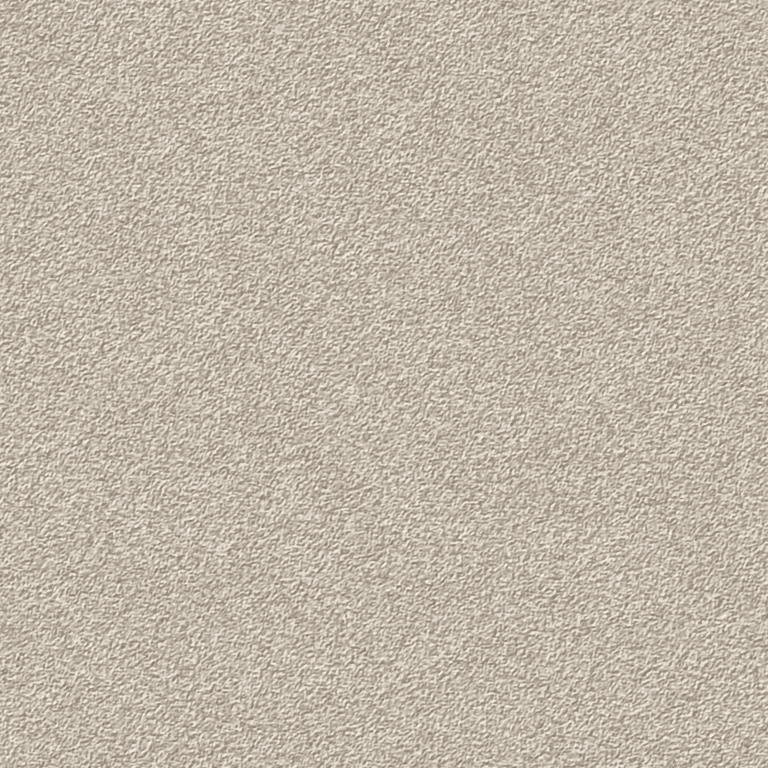
A WebGL 1 fragment shader for this texture:

```glsl
precision highp float;
uniform vec2 u_resolution;

#define CELLS 385.0        // grain cells across the canvas
#define GRAIN_LENGTH 2.0   // half length of a grain, in cells
#define GRAIN_WIDTH 1.35   // half width of a grain, in cells
#define GRAIN_ANGLE 0.6    // main direction, in radians
#define ANGLE_SPREAD 0.75  // largest turn away from it
#define BODY_TONE 0.12     // how much bumps are lighter than dents
#define RELIEF 1.36        // contrast of the shading
#define TONE_LIMIT 0.75    // soft limit of the shading
#define BASE_TONE 0.585    // mean position on the colour ramp
#define MOTTLE 0.02        // strength of the broad unevenness
#define SHADOW vec3(0.56, 0.51, 0.45)
#define LIGHT vec3(0.89, 0.86, 0.81)

vec2 hash2(vec2 p) {
  vec3 q = fract(vec3(p.xyx) * vec3(0.1031, 0.1030, 0.0973));
  q += dot(q, q.yzx + 33.33);
  return fract((q.xx + q.yz) * q.zy);
}

// One lit grain: bright on one flank, dark on the other
float grainShade(vec2 offset, float angle) {
  vec2 along = vec2(cos(angle), sin(angle));
  vec2 across = vec2(-along.y, along.x);
  vec2 local = vec2(dot(offset, along) / GRAIN_LENGTH,
                    dot(offset, across) / GRAIN_WIDTH);
  float falloff = max(0.0, 1.0 - dot(local, local));
  return (local.y + BODY_TONE) * falloff * falloff;
}

// Overlapping bumps and dents, one per jittered cell
float grainRelief(vec2 p) {
  vec2 cell = floor(p);
  float shade = 0.0;
  for (int j = -2; j <= 2; j++) {
    for (int i = -2; i <= 2; i++) {
      vec2 id = cell + vec2(float(i), float(j));
      vec2 center = id + hash2(id + 7.0);
      vec2 traits = hash2(id + 411.0) * 2.0 - 1.0;
      float angle = GRAIN_ANGLE + ANGLE_SPREAD * traits.x;
      shade += traits.y * grainShade(p - center, angle);
    }
  }
  return shade;
}

// Broad, faint unevenness from layered sines
float mottle(vec2 p) {
  float a = sin(dot(p, vec2(17.0, 29.0)) + 2.0 * sin(p.x * 13.0));
  float b = sin(dot(p, vec2(41.0, -23.0)) + 2.0 * sin(p.y * 19.0));
  return 0.5 * (a + b);
}

float softLimit(float x, float limit) {
  return x / sqrt(1.0 + x * x / (limit * limit));
}

void main() {
  vec2 uv = gl_FragCoord.xy / min(u_resolution.x, u_resolution.y);
  float shade = softLimit(RELIEF * grainRelief(uv * CELLS), TONE_LIMIT);
  float tone = BASE_TONE + shade + MOTTLE * mottle(uv);
  gl_FragColor = vec4(mix(SHADOW, LIGHT, tone), 1.0);
}
```
